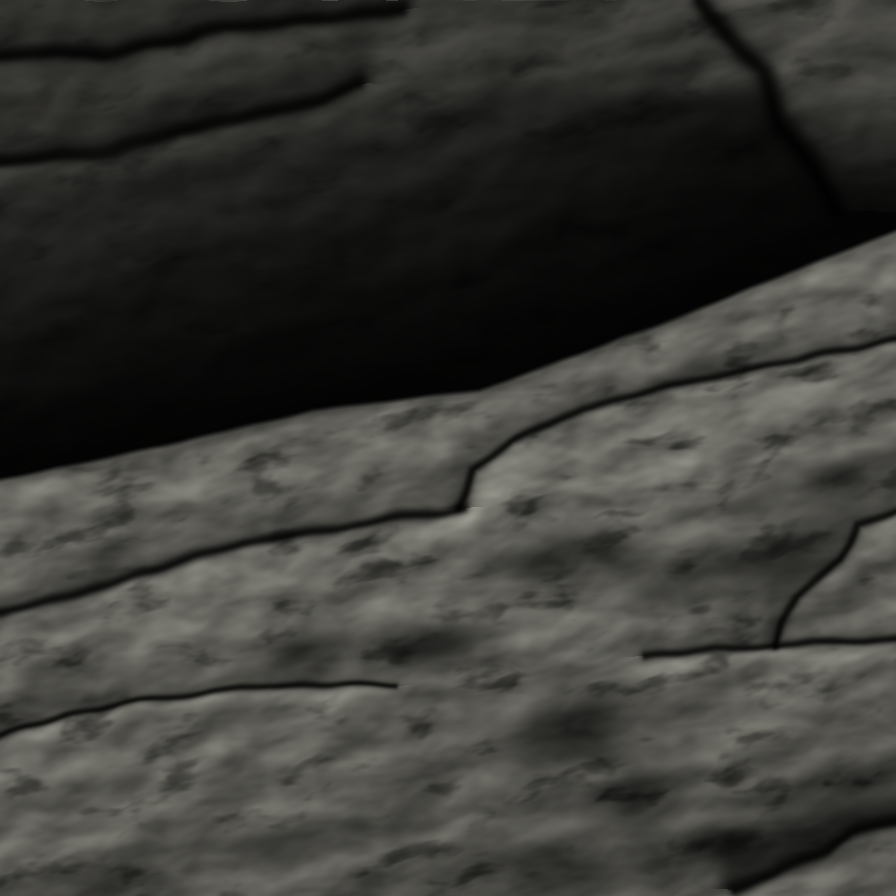
A Shadertoy shader for this texture:

```glsl
const vec3 STONE_TINT = vec3(1.0, 0.993, 0.93);
const float LIT_TONE = 0.385;
const float UPPER_TONE = 0.215;
const float EDGE_SOFT = 0.004;
const float WARP = 0.006;
const vec2 GRAIN = vec2(7.0, 16.0);
const vec2 BED_DIR = vec2(0.972, 0.235);
const float RELIEF = 0.85;
const float PITTING = 0.38;
const float PATCH_DEPTH = 0.72;
const int PATCHES = 11;

// Rock contours, left to right
const vec2 LEDGE[6] = vec2[6](vec2(0, .464), vec2(.2, .506), vec2(.35, .542), vec2(.535, .564), vec2(.73, .635), vec2(1, .743));
const vec2 LIP[6] = vec2[6](vec2(0, .8), vec2(.2, .838), vec2(.38, .88), vec2(.5, .905), vec2(.7, .912), vec2(.86, .915));
const vec2 CLEFT[6] = vec2[6](vec2(.78, 1), vec2(.81, .965), vec2(.85, .92), vec2(.875, .86), vec2(.9, .83), vec2(.935, .765));
const vec2 TOP_SEAM[6] = vec2[6](vec2(0, .938), vec2(.13, .941), vec2(.2, .957), vec2(.25, .968), vec2(.35, .978), vec2(.45, .99));
const vec2 UPPER_SEAM[6] = vec2[6](vec2(0, .818), vec2(.13, .83), vec2(.2, .853), vec2(.3, .874), vec2(.36, .888), vec2(.4, .905));
const vec2 SLAB_SEAM[6] = vec2[6](vec2(0, .314), vec2(.13, .352), vec2(.27, .392), vec2(.39, .414), vec2(.5, .43), vec2(.517, .434));
const vec2 BOULDER[6] = vec2[6](vec2(.513, .435), vec2(.528, .475), vec2(.57, .507), vec2(.65, .545), vec2(.8, .582), vec2(1, .622));
const vec2 SIDE_ROCK[6] = vec2[6](vec2(.866, .28), vec2(.875, .305), vec2(.89, .332), vec2(.937, .375), vec2(.957, .412), vec2(1, .428));
const vec2 SIDE_SEAM[6] = vec2[6](vec2(.72, .268), vec2(.8, .276), vec2(.866, .28), vec2(.92, .283), vec2(.96, .286), vec2(1, .287));
const vec2 LOW_SEAM[6] = vec2[6](vec2(0, .18), vec2(.08, .203), vec2(.156, .22), vec2(.3, .235), vec2(.38, .237), vec2(.44, .235));
const vec2 FOOT_SEAM[6] = vec2[6](vec2(.82, .005), vec2(.87, .03), vec2(.92, .05), vec2(.95, .07), vec2(.98, .08), vec2(1, .085));

// Shaded hollows: centre, radii
const vec4 HOLLOW[PATCHES] = vec4[PATCHES](
    vec4(.10, .225, .06, .016), vec4(.34, .268, .05, .024), vec4(.46, .275, .08, .022),
    vec4(.65, .19, .08, .04), vec4(.71, .11, .045, .03), vec4(.82, .06, .17, .032),
    vec4(.58, .025, .11, .032), vec4(.20, .03, .13, .028), vec4(.64, .375, .08, .035),
    vec4(.84, .385, .11, .035), vec4(.93, .465, .08, .02));

vec2 gradientAt(vec2 cell) {
    vec3 h = fract(cell.xyx * vec3(.1031, .1030, .0973));
    h += dot(h, h.yzx + 33.33);
    float angle = 6.2832 * fract((h.x + h.y) * h.z);
    return vec2(cos(angle), sin(angle));
}

float noise(vec2 p) {
    vec2 i = floor(p), f = p - i;
    vec2 u = f * f * f * (f * (f * 6.0 - 15.0) + 10.0);
    vec2 e = vec2(0, 1);
    float low = mix(dot(gradientAt(i), f), dot(gradientAt(i + e.yx), f - e.yx), u.x);
    float high = mix(dot(gradientAt(i + e), f - e), dot(gradientAt(i + 1.0), f - 1.0), u.x);
    return mix(low, high, u.y);
}

float fbm(vec2 p) {
    float sum = 0.0, amp = 0.6;
    for (int i = 0; i < 4; i++) {
        sum += amp * noise(p);
        p = mat2(1.9, .3, -.3, 1.9) * p + 11.7;
        amp *= 0.55;
    }
    return sum;
}

// Signed distance to a contour, positive above it
float above(vec2 p, vec2 k[6]) {
    float dist = 2.0, y = k[0].y;
    for (int i = 0; i < 5; i++) {
        vec2 a = p - k[i], e = k[i + 1] - k[i];
        dist = min(dist, length(a - e * clamp(dot(a, e) / dot(e, e), 0.0, 1.0)));
        y += e.y * clamp(a.x / e.x, 0.0, 1.0);
    }
    return p.y < y ? -dist : dist;
}

// Dark crack with a shaded overhang above and a lit rim below
float seam(vec2 p, vec2 k[6], float width, float reach, float shade) {
    float d = above(p, k);
    float ends = smoothstep(-.03, 0.0, p.x - k[0].x) * (1.0 - smoothstep(0.0, .03, p.x - k[5].x));
    float line = exp(-d * d / (width * width));
    float overhang = smoothstep(-width, width, d) * exp(-max(d, 0.0) / reach);
    float rim = (d + 3.0 * width) / (2.0 * width);
    return (1.0 - .8 * ends * line) * (1.0 - shade * ends * overhang) * (1.0 + .12 * ends * exp(-rim * rim));
}

float hollows(vec2 p, float breakup) {
    float light = 1.0;
    for (int i = 0; i < PATCHES; i++) {
        vec2 r = p - HOLLOW[i].xy;
        r.y -= .2 * r.x;
        r /= HOLLOW[i].zw;
        light *= 1.0 - PATCH_DEPTH * exp(-dot(r, r)) * smoothstep(-.35, .25, breakup);
    }
    return light;
}

void mainImage(out vec4 fragColor, in vec2 fragCoord) {
    vec2 p = fragCoord / iResolution.xy;
    vec2 w = p + WARP * vec2(noise(p * 19.0), noise(p * 19.0 + 7.3));

    // Grain follows the tilted bedding
    vec2 q = GRAIN * vec2(dot(w, BED_DIR), dot(w, vec2(-BED_DIR.y, BED_DIR.x)));
    float grain = fbm(q);
    float relief = RELIEF * (grain - fbm(q + vec2(-.08, .28)));
    float pits = smoothstep(.1, .42, fbm(q * 1.6 + 31.0));
    float wide = noise(p * vec2(3.0, 5.0) + 4.0);

    // Upper slab, its shadowed face and the rock beyond the cleft
    float rise = above(p + .35 * (w - p), LEDGE);
    float face = .012 + .17 * pow(clamp(rise / .33, 0.0, 1.0), 1.4) * mix(1.0, .6, p.x);
    float slab = UPPER_TONE * seam(w, TOP_SEAM, .009, .03, .6) * seam(w, UPPER_SEAM, .009, .032, .75);
    float upper = mix(face, slab, smoothstep(-.035, .02, above(w, LIP)));
    float beyond = .03 + .24 * smoothstep(.75, .94, p.y);
    upper = mix(upper, beyond, smoothstep(-EDGE_SOFT, EDGE_SOFT, above(w, CLEFT)));
    upper *= seam(w, CLEFT, .012, .012, .3);
    upper *= 1.0 + .8 * relief - .25 * pits;

    // Lit ledge
    float lower = LIT_TONE * (1.0 + .12 * wide) * mix(.86, 1.04, smoothstep(0.0, .4, p.y));
    lower *= seam(w, SLAB_SEAM, .006, .035, .4) * seam(w, BOULDER, .005, .025, .4);
    lower *= seam(w, SIDE_ROCK, .005, .045, .4) * seam(w, SIDE_SEAM, .005, .02, .35);
    lower *= seam(w, LOW_SEAM, .004, .02, .25) * seam(w, FOOT_SEAM, .007, .045, .7);
    lower *= hollows(w, grain) * (1.0 + relief - PITTING * pits);
    lower *= 1.0 - .25 * smoothstep(-.018, 0.0, rise);

    float tone = mix(lower, upper, smoothstep(-EDGE_SOFT, EDGE_SOFT, rise));
    fragColor = vec4(clamp(tone, 0.0, 1.0) * STONE_TINT, 1.0);
}
```
